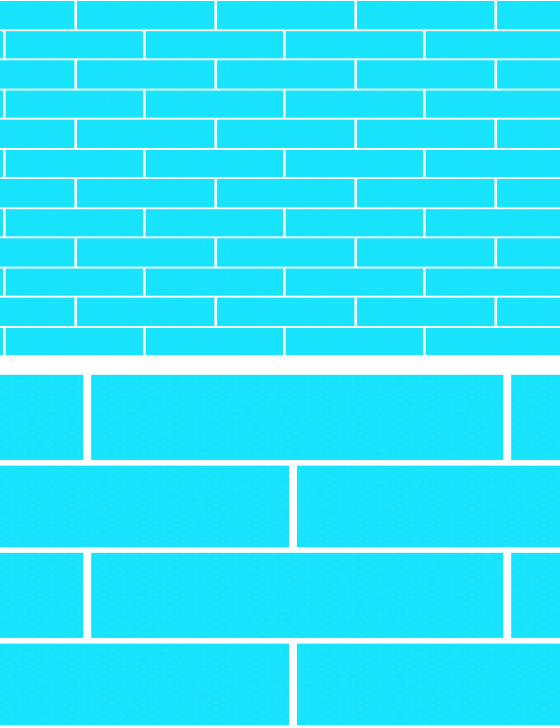
Top, the full canvas; bottom, a detail of the centre.
This pattern is drawn by a Shadertoy shader. Its source:

```glsl
// Flat cyan brick wall in running bond with thin white mortar joints.
// Joints are periodic line distances in canvas fractions; a faint, wrapping
// ordered grain alternates two near-identical cyans inside the bricks.

const float BRICKS_ACROSS = 4.0;
const float COURSE_PAIRS = 6.0;          // two courses per pair, 12 in all
const float COURSE_SPLIT = 0.51;         // height share of the upper course
const float UPPER_SHIFT = 0.541;         // upright joint position, in bricks
const float LOWER_SHIFT = 0.031;
const float BED_WIDTH = 0.0053;          // level joint, fraction of height
const float UPRIGHT_WIDTH = 0.0047;      // upright joint, fraction of width
const vec2 GRAIN_CELLS = vec2(512.0, 326.0);
const float GRAIN_JITTER = 0.35;
const vec3 CYAN = vec3(0.09, 0.89, 1.00);
const vec3 CYAN_GRAIN = vec3(0.10, 0.90, 0.98);
const vec3 MORTAR = vec3(0.99, 1.00, 1.00);

float hash(vec2 p) {
    vec3 q = fract(vec3(p.xyx) * 0.1031);
    q += dot(q, q.yzx + 33.33);
    return fract((q.x + q.y) * q.z);
}

// Distance from x to the nearest copy of a line repeating every unit
float lineDistance(float x, float position) {
    return abs(fract(x - position + 0.5) - 0.5);
}

// Pixel coverage of a line of the given width
float lineCoverage(float distance, float width, float pixel) {
    return clamp((0.5 * width - distance) / pixel + 0.5, 0.0, 1.0);
}

// Diagonal one-in-four dither, loosened by a hash; the cell grid wraps
float grain(vec2 uv) {
    vec2 cell = mod(floor(uv * GRAIN_CELLS), GRAIN_CELLS);
    float ordered = mod(cell.x + 2.0 * cell.y, 4.0) / 4.0;
    float level = ordered + GRAIN_JITTER * (hash(cell) - 0.5);
    return 1.0 - step(0.14, level);
}

void mainImage(out vec4 fragColor, in vec2 fragCoord) {
    vec2 uv = fragCoord / iResolution.xy;
    vec2 pixel = 1.0 / iResolution.xy;

    // Courses, counted downward from the top edge
    float course = (1.0 - uv.y) * COURSE_PAIRS;
    bool upper = fract(course) < COURSE_SPLIT;
    float shift = upper ? UPPER_SHIFT : LOWER_SHIFT;

    // Mortar joints
    float bedDistance = min(lineDistance(course, 0.0),
                            lineDistance(course, COURSE_SPLIT)) / COURSE_PAIRS;
    float uprightDistance = lineDistance(uv.x * BRICKS_ACROSS, shift) / BRICKS_ACROSS;
    float mortar = max(lineCoverage(bedDistance, BED_WIDTH, pixel.y),
                       lineCoverage(uprightDistance, UPRIGHT_WIDTH, pixel.x));

    // Brick faces under the mortar
    vec3 brick = mix(CYAN, CYAN_GRAIN, grain(uv));
    fragColor = vec4(mix(brick, MORTAR, mortar), 1.0);
}
```
